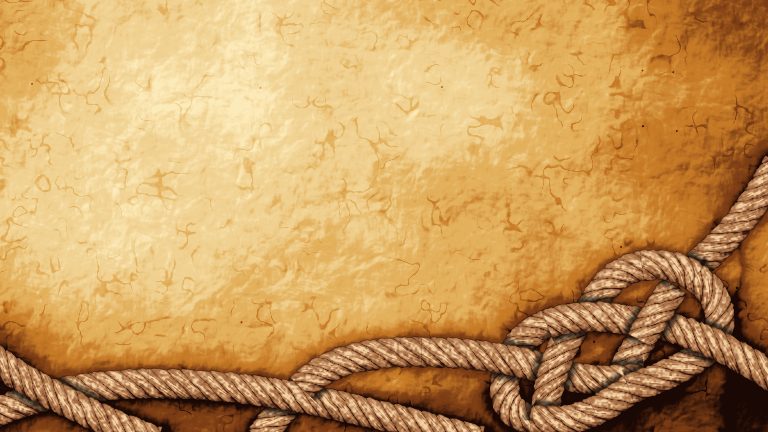
This texture is drawn by a Shadertoy shader. Its source:

```glsl
// Aged, crinkled parchment with laid rope and a loose knot along its lower edge.
// Paper: a tone field run through a colour ramp, with embossed noise and fibres.
// Rope: quadratic curves painted in order, striped by arc length and side offset.

#define ROPE_RADIUS .035
#define STRAND_PITCH .95
#define STRAND_SLANT 1.1
#define SHADOW_REACH .2
#define SHADOW_DEPTH .45
#define CRINKLE .6
#define MOTTLE .34
#define GRAIN .16
#define FIBRE_DEPTH .15

vec2 p; // canvas position, height = 1
vec3 ropeColor = vec3(0);
float ropeMask = 0., ropeLength = 0., nearestRope = 1.;

float fade(float a, float b, float x) { return 1. - smoothstep(a, b, x); }

float hash(vec2 x) {
  vec3 q = fract(x.xyx * vec3(.1031, .103, .0973));
  q += dot(q, q.yzx + 33.33);
  return fract((q.x + q.y) * q.z);
}

float noise(vec2 x) {
  vec2 i = floor(x), f = fract(x);
  f = f * f * (3. - 2. * f);
  return mix(mix(hash(i), hash(i + vec2(1, 0)), f.x),
             mix(hash(i + vec2(0, 1)), hash(i + 1.), f.x), f.y);
}

float fbm(vec2 x) {
  float sum = 0., amp = .5;
  for (int i = 0; i < 5; i++) {
    sum += amp * noise(x);
    x = mat2(1.6, 1.2, -1.2, 1.6) * x + 7.3;
    amp *= .5;
  }
  return sum;
}

float blob(float x, float y, float w, float h) {
  vec2 d = (p - vec2(x, y)) / vec2(w, h);
  return exp(-dot(d, d));
}

// Paper relief: folded ridges over fine grain
float relief(vec2 x) {
  vec2 q = x + .05 * vec2(fbm(x * 14.), fbm(x * 14. + 31.));
  return abs(fbm(q * 17.) - .5) + .25 * fbm(q * 65.);
}

vec3 ramp(float t) {
  vec3 c = mix(vec3(.1, .03, .015), vec3(.49, .24, .08), smoothstep(0., .3, t));
  c = mix(c, vec3(.78, .48, .15), smoothstep(.3, .55, t));
  c = mix(c, vec3(.89, .69, .36), smoothstep(.55, .76, t));
  c = mix(c, vec3(.94, .82, .57), smoothstep(.76, .93, t));
  return mix(c, vec3(.99, .92, .73), smoothstep(.93, 1.12, t));
}

// Paints one curved piece of rope over the earlier ones
void rope(float ax, float ay, float bx, float by, float cx, float cy) {
  vec2 a = vec2(ax, ay), b = vec2(bx, by), c = vec2(cx, cy);
  float start = ropeLength, span = .5 * (length(c - a) + length(b - a) + length(c - b));
  ropeLength += span;
  vec2 low = min(a, min(b, c)) - SHADOW_REACH, high = max(a, max(b, c)) + SHADOW_REACH;
  if (any(lessThan(p, low)) || any(greaterThan(p, high))) return;

  // Closest point: coarse search, then Newton steps
  vec2 u = 2. * (b - a), w = a - 2. * b + c;
  float t = 0., best = 1e3;
  for (int i = 0; i <= 8; i++) {
    float s = float(i) / 8.;
    vec2 d = a + s * (u + s * w) - p;
    if (dot(d, d) < best) { best = dot(d, d); t = s; }
  }
  for (int i = 0; i < 3; i++) {
    vec2 d = a + t * (u + t * w) - p, g = u + 2. * t * w;
    t = clamp(t - dot(d, g) / max(dot(g, g) + 2. * dot(d, w), .3 * dot(g, g)), 0., 1.);
  }
  vec2 offset = p - a - t * (u + t * w), tangent = normalize(u + 2. * t * w);
  nearestRope = min(nearestRope, length(offset) - ROPE_RADIUS);

  // Twisted strands and their fibres
  float along = dot(offset, tangent);
  float side = dot(offset, vec2(-tangent.y, tangent.x)) / ROPE_RADIUS;
  float phase = (start + t * span + along) / (ROPE_RADIUS * STRAND_PITCH) + STRAND_SLANT * side;
  phase += .14 * (noise(p * 70.) - .5);
  float f = fract(phase), bump = sqrt(4. * f * (1. - f));
  float edge = (abs(side) - .85 - .1 * bump - .12 * noise(p * 160.)) * ROPE_RADIUS;
  float ends = fade(.002, .006, abs(along)), soft = 1. / iResolution.y;
  float cover = ends * fade(-soft, soft, edge);
  float hair = .5 * noise(vec2(phase * 7. + side * 3., side * 3.)) + .5 * noise(p * 190.);
  float dome = sqrt(max(0., 1. - side * side));
  float light = mix(.2, 1., bump) * mix(.3, 1., dome) * (.36 + hair) + .16 * side * tangent.x;
  vec3 twine = mix(vec3(.15, .05, .03), vec3(.68, .45, .28), smoothstep(.05, .6, light));
  twine = mix(twine, vec3(.95, .82, .64), smoothstep(.55, 1.05, light));
  ropeColor *= 1. - .75 * ends * fade(0., .022, edge);
  ropeColor = mix(ropeColor, twine, cover);
  ropeMask = max(ropeMask, cover);
}

void layRopes() {
  // Long strands on the left
  rope(.605,-.012, .64,.04, .7,.105);
  rope(-.02,.04, .14,.11, .347,.112);
  rope(.347,.112, .545,.112, .74,.07);
  rope(.74,.07, .915,.032, 1.11,-.02);
  rope(-.023,.174, .139,.062, .36,-.02);
  // Knot, lower layers
  rope(1.61,.385, 1.71,.46, 1.8,.62);
  rope(1.49,.385, 1.41,.375, 1.365,.28);
  rope(1.18,.16, 1.2,.225, 1.27,.25);
  rope(1.18,.16, 1.14,.045, 1.235,.028);
  rope(1.43,.12, 1.455,.165, 1.485,.215);
  rope(.7,.105, .78,.19, .98,.185);
  rope(.98,.185, 1.14,.184, 1.26,.145);
  rope(1.26,.145, 1.36,.108, 1.49,.125);
  // Knot, upper layers
  rope(1.262,.03, 1.265,.14, 1.33,.245);
  rope(1.235,.028, 1.31,.015, 1.38,.05);
  rope(1.38,.05, 1.43,.075, 1.46,.1);
  rope(1.46,.1, 1.63,.16, 1.66,.22);
  rope(1.66,.22, 1.685,.31, 1.605,.36);
  rope(1.52,.25, 1.64,.225, 1.8,.12);
  rope(1.27,.25, 1.36,.285, 1.52,.245);
  rope(1.485,.215, 1.515,.27, 1.56,.335);
  rope(1.605,.36, 1.56,.395, 1.49,.385);
}

float paperTone() {
  // Broad light and stains
  float t = .93 - .29 * smoothstep(.85, 1.7, p.x + .12 * (p.y - .5));
  t -= .25 * blob(0., 1., .22, .25) + .25 * blob(1.78, 1., .25, .2);
  t -= .13 * blob(1.62, .66, .15, .18) + .15 * blob(1., .56, .14, .09);
  t -= .07 * blob(1.22, .48, .22, .12) + .3 * blob(0., .2, .12, .13);
  t += .06 * blob(1.12, .76, .2, .12) + .07 * blob(.5, .65, .4, .25);
  t -= .18 * fade(.12, .5, p.y) + .3 * fade(.07, .15, p.y);
  // Crinkles, grain, fibres and specks
  t += MOTTLE * (fbm(p * 5. + 3.) - .48) + GRAIN * (fbm(p * 55.) - .48);
  t += CRINKLE * (relief(p) - relief(p + vec2(-.004, .005)));
  vec2 q = p + .04 * vec2(fbm(p * 18.), fbm(p * 18. + 9.));
  float thread = fade(.02, .1, abs(noise(q * 42.) - .5));
  t -= FIBRE_DEPTH * thread * smoothstep(.5, .75, noise(p * 21. + 5.));
  vec2 cell = floor(p * 22.), spot = .25 + .5 * vec2(hash(cell + 3.), hash(cell + 8.));
  t -= .4 * step(.985, hash(cell)) * fade(.02, .08, length(fract(p * 22.) - spot));
  // Torn sheet at the lower right
  float tear = p.x - 1.675 - .06 * (fbm(vec2(p.y * 14., 2)) - .5) - .1 * p.y;
  return t - fade(.38, .46, p.y) * (.14 * smoothstep(-.003, .003, tear) + .3 * exp(-abs(tear) * 90.));
}

void mainImage(out vec4 fragColor, in vec2 fragCoord) {
  p = fragCoord / iResolution.y;
  layRopes();
  float shadow = exp(-max(nearestRope, 0.) / .026) * fade(.1, SHADOW_REACH, nearestRope);
  vec3 color = ramp(paperTone() - SHADOW_DEPTH * shadow);
  fragColor = vec4(mix(color, ropeColor, ropeMask), 1);
}
```
